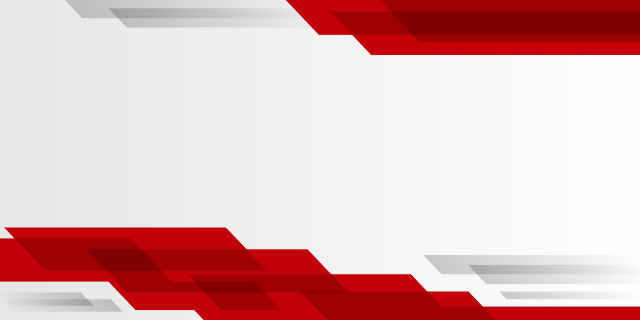
This background is drawn by a Shadertoy shader. Its source:

```glsl
// Slanted red and grey ribbons along the top and bottom of a pale backdrop.
// Each ribbon is a sheared box; the number of red layers at a point picks
// its shade, and the grey ribbons fade away from their pointed tips.

const float SLANT = 0.95;              // rightward shift per unit of descent
const float GREY_STRENGTH = 0.19;      // darkening at the tip of a grey ribbon
const vec3 BACK_LEFT   = vec3(0.900);
const vec3 BACK_RIGHT  = vec3(0.998);
const vec3 RED_SINGLE  = vec3(0.765, 0.0, 0.04);
const vec3 RED_DOUBLE  = vec3(0.625, 0.0, 0.0);
const vec3 RED_TRIPLE  = vec3(0.505, 0.0, 0.0);

// Red ribbons: left x, right x (both at the top edge), top y, bottom y
const int RED_COUNT = 11;
const vec4 RED_RIBBONS[RED_COUNT] = vec4[](
    vec4(0.893, 9.0, 1.0, 0.891),
    vec4(1.031, 9.0, 0.964, 0.828),
    vec4(1.185, 9.0, 1.0, 0.870),
    vec4(0.013, 0.706, 0.289, 0.154),
    vec4(-1.0, 0.409, 0.255, 0.120),
    vec4(0.268, 0.961, 0.221, 0.086),
    vec4(0.339, 0.794, 0.120, 0.031),
    vec4(0.586, 1.284, 0.143, 0.031),
    vec4(0.607, 1.390, 0.031, -1.0),
    vec4(0.938, 1.464, 0.089, -1.0),
    vec4(1.380, 9.0, 0.042, -1.0));

// Grey ribbons: tip x at the top edge, signed fade length, top y, bottom y
const int GREY_COUNT = 7;
const vec4 GREY_RIBBONS[GREY_COUNT] = vec4[](
    vec4(0.203, 0.75, 1.0, 0.943),
    vec4(0.339, 0.68, 0.974, 0.914),
    vec4(1.323, 0.68, 0.203, 0.143),
    vec4(1.463, 0.54, 0.172, 0.112),
    vec4(1.560, 0.44, 0.089, 0.065),
    vec4(0.253, -0.27, 0.086, 0.044),
    vec4(0.346, -0.36, 0.065, 0.026));

// Antialiased coverage from a signed inner distance
float coverage(float inside, float pixel) {
    return clamp(inside / pixel + 0.5, 0.0, 1.0);
}

// Horizontal position after undoing the slant below a ribbon's top edge
float unslant(vec2 p, float top) {
    return p.x - SLANT * (top - p.y);
}

float rowCoverage(float y, float top, float bottom, float pixel) {
    return coverage(min(top - y, y - bottom), pixel);
}

float redRibbon(vec2 p, vec4 r, float pixel) {
    float x = unslant(p, r.z);
    return coverage(min(x - r.x, r.y - x), pixel)
         * rowCoverage(p.y, r.z, r.w, pixel);
}

float greyRibbon(vec2 p, vec4 r, float pixel) {
    float fromTip = (unslant(p, r.z) - r.x) * sign(r.y);
    float fade = clamp(1.0 - fromTip / abs(r.y), 0.0, 1.0);
    return fade * coverage(fromTip, pixel)
         * rowCoverage(p.y, r.z, r.w, pixel);
}

void mainImage(out vec4 fragColor, in vec2 fragCoord) {
    // Canvas spans 2 by 1 units
    vec2 p = fragCoord / iResolution.xy * vec2(2.0, 1.0);
    float pixel = 1.0 / iResolution.y;

    // Backdrop
    vec3 color = mix(BACK_LEFT, BACK_RIGHT, p.x * 0.5);

    // Grey ribbons darken whatever lies below
    for (int i = 0; i < GREY_COUNT; i++) {
        color *= 1.0 - GREY_STRENGTH * greyRibbon(p, GREY_RIBBONS[i], pixel);
    }

    // Red ribbons deepen where they overlap
    float layers = 0.0;
    for (int i = 0; i < RED_COUNT; i++) {
        layers += redRibbon(p, RED_RIBBONS[i], pixel);
    }
    vec3 red = mix(RED_SINGLE, RED_DOUBLE, clamp(layers - 1.0, 0.0, 1.0));
    red = mix(red, RED_TRIPLE, clamp(layers - 2.0, 0.0, 1.0));
    color = mix(color, red, clamp(layers, 0.0, 1.0));

    fragColor = vec4(color, 1.0);
}
```
